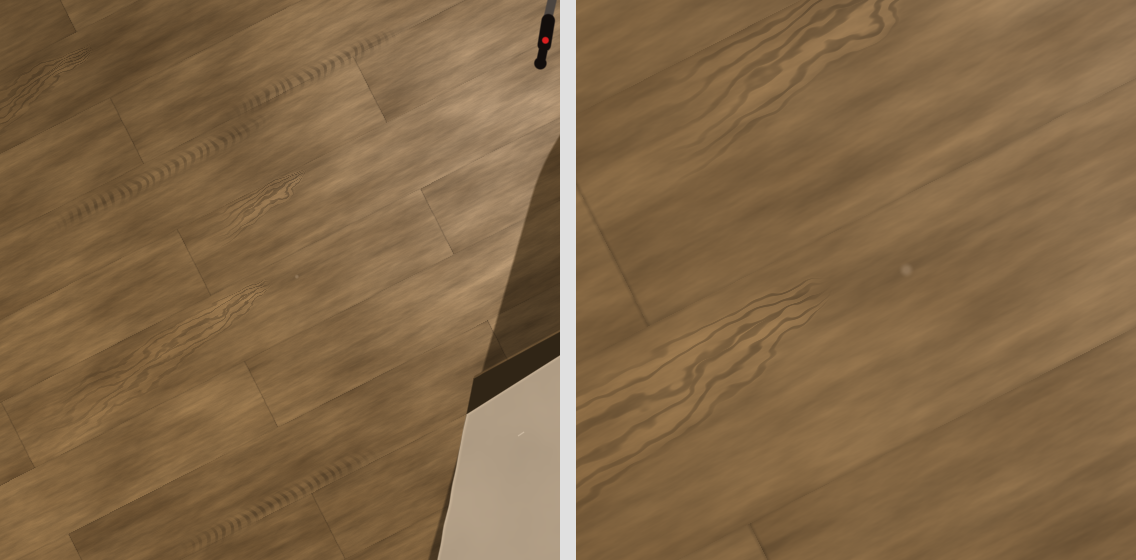
Left, the full canvas; right, a detail of the centre.
This texture is drawn by a Shadertoy shader. Its source:

```glsl
// Slanted wood planks in staggered rows, with streaked grain, chevron and flame
// figures, and a soft glow from the upper right. A shaded strip of floor, a dark
// skirting, a pale panel and a small black handle cover the right-hand side.

const vec3 UMBER = vec3(0.425, 0.32, 0.195);
const vec3 TAN = vec3(0.55, 0.425, 0.27);
const vec3 SHEEN = vec3(0.67, 0.565, 0.45);
const vec3 SKIRTING = vec3(0.19, 0.145, 0.085);
const vec3 PANEL = vec3(0.69, 0.615, 0.52);
const vec3 BLACK = vec3(0.07, 0.05, 0.045);
const vec3 RED = vec3(0.85, 0.12, 0.12);
const float PLANK_WIDTH = 0.132;
const float PLANK_LENGTH = 0.84;

float hash(vec2 p) {
    return fract(sin(dot(p, vec2(127.1, 311.7))) * 43758.5);
}

float gradientDot(vec2 cell, vec2 offset) {
    float angle = 6.2832 * hash(cell);
    return dot(vec2(cos(angle), sin(angle)), offset);
}

float gradientNoise(vec2 p) {
    vec2 i = floor(p), f = fract(p), e = vec2(1.0, 0.0);
    vec2 u = f * f * f * (f * (f * 6.0 - 15.0) + 10.0);
    float low = mix(gradientDot(i, f), gradientDot(i + e, f - e), u.x);
    float high = mix(gradientDot(i + e.yx, f - e.yx), gradientDot(i + 1.0, f - 1.0), u.x);
    return mix(low, high, u.y);
}

float fbm(vec2 p) {
    float sum = 0.0, weight = 1.0;
    for (int i = 0; i < 4; i++) {
        sum += weight * gradientNoise(p);
        p = p * 2.03 + 17.3;
        weight *= 0.55;
    }
    return sum;
}

// Coverage of the region where the distance d is negative
float cover(float d, float blur) {
    return 1.0 - smoothstep(-blur, blur, d);
}

float segment(vec2 p, vec2 a, vec2 b) {
    vec2 ab = b - a;
    return length(p - a - ab * clamp(dot(p - a, ab) / dot(ab, ab), 0.0, 1.0));
}

// Row of small nested arcs; span = start, end, height across the grain
float chevrons(vec2 q, vec3 span) {
    float across = q.y - span.z + 0.006 * gradientNoise(q * 9.0);
    float ends = smoothstep(span.x, span.x + 0.12, q.x) * (1.0 - smoothstep(span.y - 0.14, span.y, q.x));
    float arcs = sin(400.0 * (q.x + 28.0 * across * across) + 4.0 * gradientNoise(q * 30.0));
    return ends * exp(-across * across / 0.00013) * smoothstep(-0.3, 0.9, arcs);
}

// Nested parabolas: x = line strength, y = pale body; tip = along, across, length
vec2 flame(vec2 q, vec3 tip) {
    float back = tip.x - q.x;
    float wobble = 0.012 * fbm(q * vec2(12.0, 28.0));
    float across = abs(q.y - tip.y + 0.13 * back + wobble);
    float level = across / (0.075 * sqrt(max(back, 0.0001)));
    float body = smoothstep(0.0, 0.03, back) * (1.0 - smoothstep(0.5 * tip.z, tip.z, back));
    body *= 1.0 - smoothstep(0.7, 1.15, level);
    float lines = smoothstep(0.1, 1.0, sin(17.0 * level + 5.0 * fbm(q * vec2(7.0, 25.0))));
    return body * vec2(lines * (0.5 + 0.5 * exp(-9.0 * back)), 1.0);
}

// Planks in grain space: x runs along the boards, y across them
vec3 woodFloor(vec2 q) {
    float rowPos = (q.y - 0.118) / PLANK_WIDTH;
    float row = floor(rowPos);
    float joint = 0.55 + 0.5 * PLANK_LENGTH * (1.0 - mod(row, 2.0));
    float alongPos = (q.x - joint) / PLANK_LENGTH;
    vec2 id = vec2(row, floor(alongPos));
    float tone = hash(id + 3.0) - 0.5;

    // Blotches and streaks, shifted for each plank
    vec2 s = q + 9.0 * vec2(hash(id), hash(id + 31.0));
    float blotch = fbm(s * vec2(5.0, 13.0));
    float streak = fbm(s * vec2(7.0, 65.0));
    float fine = fbm(s * vec2(50.0, 190.0));
    vec3 color = mix(UMBER, TAN, clamp(0.5 + 0.75 * blotch + 0.5 * tone, -0.2, 1.2));
    color *= 1.0 + 0.13 * streak + 0.05 * fine;

    // Figures in the grain
    vec3 spans[3] = vec3[3](vec3(0.70, 1.10, 0.521), vec3(0.33, 0.82, 0.487), vec3(0.27, 0.72, -0.132));
    vec3 tips[3] = vec3[3](vec3(0.66, 0.227, 0.6), vec3(0.57, 0.745, 0.4), vec3(0.81, 0.372, 0.24));
    for (int i = 0; i < 3; i++) {
        vec2 figure = flame(q, tips[i]);
        color *= 1.0 - 0.2 * chevrons(q, spans[i]);
        color *= 1.0 + 0.1 * figure.y - 0.3 * figure.x;
    }

    // Faint long seams and clearer end joints
    vec2 edge = 0.5 - abs(fract(vec2(alongPos, rowPos)) - 0.5);
    edge *= vec2(PLANK_LENGTH, PLANK_WIDTH);
    return color * (1.0 - 0.15 * cover(edge.x - 0.001, 0.0015) - 0.08 * cover(edge.y - 0.001, 0.002));
}

void mainImage(out vec4 fragColor, in vec2 fragCoord) {
    vec2 p = fragCoord / iResolution.y;
    float blur = 1.0 / iResolution.y;
    vec2 grainDir = vec2(0.891, 0.454);
    vec3 wood = woodFloor(vec2(dot(p, grainDir), dot(p, vec2(-grainDir.y, grainDir.x))));

    // Light across the floor
    vec2 toGlow = p - vec2(0.95, 0.77), toDark = p - vec2(0.05, 1.0);
    vec3 color = wood * (1.0 - 0.18 * exp(-5.0 * dot(toDark, toDark)));
    color = mix(color, SHEEN * wood / mix(UMBER, TAN, 0.5), 0.8 * exp(-6.0 * dot(toGlow, toGlow)));
    color = mix(color, SHEEN, 0.5 * cover(length(p - vec2(0.53, 0.506)) - 0.003, 0.002));

    // Shaded floor, skirting and panel
    float bend = max(p.y - 0.65, 0.0);
    float shadeEdge = 0.866 + 0.285 * (p.y - 0.355) + 1.6 * bend * bend;
    color = mix(color, wood * mix(0.6, 0.78, smoothstep(0.4, 0.75, p.y)), cover(shadeEdge - p.x, 0.003));
    float side = 0.781 + 0.2 * p.y - p.x;
    float skirtTop = p.y - 0.323 - 0.54 * (p.x - 0.844);
    float panelTop = p.y - 0.26 - 0.632 * (p.x - 0.833);
    color = mix(color, wood * 0.85, cover(abs(skirtTop - 0.002) - 0.002, blur) * cover(side, blur));
    color = mix(color, SKIRTING, cover(max(side, skirtTop), blur));
    float panel = max(side + 0.002 * gradientNoise(p * 25.0), panelTop);
    vec3 paint = PANEL * (1.0 + 0.03 * fbm(p * 6.0) + 0.12 * smoothstep(-0.007, 0.0, panel));
    paint += 0.12 * cover(segment(p, vec2(0.926, 0.222), vec2(0.935, 0.228)) - 0.001, 0.0015);
    color = mix(color, paint, cover(panel, blur));

    // Handle with a grey neck and a red spot
    color = mix(color, vec3(0.3, 0.27, 0.25), cover(segment(p, vec2(0.979, 0.97), vec2(0.986, 1.0)) - 0.008, blur));
    float handle = segment(p, vec2(0.979, 0.963), vec2(0.972, 0.92)) - 0.012;
    handle = min(handle, segment(p, vec2(0.972, 0.92), vec2(0.965, 0.887)) - 0.008);
    handle = min(handle, length(p - vec2(0.965, 0.887)) - 0.011);
    color = mix(color, BLACK, cover(handle, blur));
    color = mix(color, RED, cover(length(p - vec2(0.974, 0.928)) - 0.006, blur));

    fragColor = vec4(clamp(color, 0.0, 1.0), 1.0);
}
```
